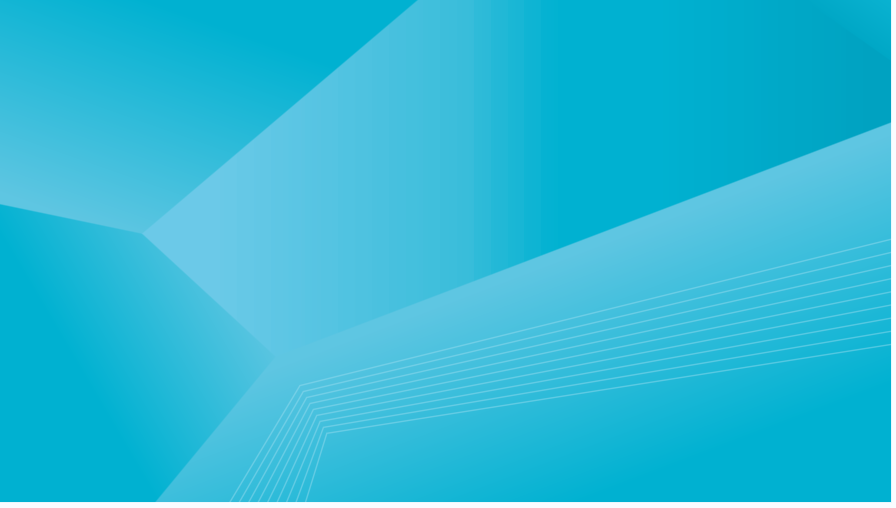
This background is drawn by a Shadertoy shader. Its source:

```glsl
// Folded cyan planes meeting at two creases, with a fan of bent hairlines.
// Half-plane distances cut the facets, each filled by its own gradient;
// the centre facet is softly banded. One unit is the canvas height.

const vec3 CYAN = vec3(0.0, 0.695, 0.82);
const vec3 PALE = vec3(0.37, 0.775, 0.885);

// Signed distance to the line from a to b, positive on its left.
float side(vec2 p, vec2 a, vec2 b) {
    vec2 d = normalize(b - a);
    return d.x * (p.y - a.y) - d.y * (p.x - a.x);
}

float segment(vec2 p, vec2 a, vec2 b) {
    vec2 d = b - a;
    return length(p - a - d * clamp(dot(p - a, d) / dot(d, d), 0.0, 1.0));
}

float hash(float n) {
    return fract(sin(n * 127.1) * 43758.5453);
}

float ramp(float lo, float hi, float x) {
    return clamp((x - lo) / (hi - lo), 0.0, 1.0);
}

// Horizontal shading of the centre facet, stepped into vertical bands.
vec3 bandedFacet(float x) {
    float band = floor(x * 30.0);
    x = mix(x, (band + 0.5) / 30.0, 0.6) + 0.012 * (hash(band) - 0.5);
    vec3 c = mix(vec3(0.42, 0.79, 0.91), vec3(0.22, 0.74, 0.855), ramp(0.42, 0.93, x));
    c = mix(c, CYAN, ramp(0.92, 1.09, x));
    return mix(c, vec3(0.0, 0.635, 0.755), ramp(1.3, 1.72, x));
}

void mainImage(out vec4 fragColor, in vec2 fragCoord) {
    vec2 uv = fragCoord / iResolution.xy;
    vec2 p = uv * vec2(1.7655, 1.0);
    float px = 1.0 / iResolution.y;

    // Crease junctions and the ends of the creases
    vec2 upper = vec2(0.280, 0.540), lower = vec2(0.543, 0.298);
    vec2 top = vec2(0.823, 1.0), right = vec2(1.756, 0.759);
    float leftCrease = side(p, vec2(0.0, 0.598), upper);
    float topCrease = side(p, upper, top);
    float midCrease = side(p, upper, lower);
    float rightCrease = side(p, lower, right);
    float footCrease = side(p, lower, vec2(0.306, 0.0115));

    // Left facet, then the upper left one
    vec3 col = mix(CYAN, PALE, ramp(0.27, 0.63, dot(p, vec2(0.85, 0.5))));
    vec3 upperLeft = mix(PALE, CYAN, ramp(0.62, 1.1, dot(p, vec2(0.35, 1.0))));
    col = mix(col, upperLeft, smoothstep(-px, px, leftCrease));

    // Centre facet with a lighter fold in its far corner
    vec3 centre = bandedFacet(p.x);
    float corner = side(p, vec2(1.586, 1.0), vec2(1.756, 0.880));
    vec3 fold = mix(vec3(0.0, 0.655, 0.775), vec3(0.04, 0.70, 0.82), ramp(0.0, 0.1, corner));
    centre = mix(centre, fold, smoothstep(-px, px, corner));
    col = mix(col, centre, smoothstep(-px, px, min(-topCrease, midCrease)));

    // Lower right facet, fading away from its crease
    vec3 floorCol = mix(PALE, CYAN, ramp(0.02, 0.48, -rightCrease));
    col = mix(col, floorCol, smoothstep(-px, px, min(footCrease, -rightCrease)));

    // Fan of bent hairlines
    float lines = 0.0;
    for (int i = 0; i < 9; i++) {
        float t = float(i) / 8.0;
        vec2 bend = mix(vec2(0.591, 0.241), vec2(0.644, 0.147), t);
        vec2 far = mix(vec2(1.756, 0.529), vec2(1.756, 0.322), t);
        vec2 foot = mix(vec2(0.453, 0.0115), vec2(0.602, 0.0115), t);
        float d = min(segment(p, bend, far), segment(p, bend, foot));
        lines = max(lines, 1.0 - smoothstep(0.0, 0.0008 + px, d));
    }
    col = mix(col, vec3(0.62, 0.87, 0.94), 0.45 * lines);

    // Thin white margin along the bottom and right
    float inside = min(p.y - 0.0115, 1.756 - p.x);
    col = mix(vec3(0.98, 0.99, 1.0), col, smoothstep(-0.5 * px, 0.5 * px, inside));

    fragColor = vec4(col, 1.0);
}
```
